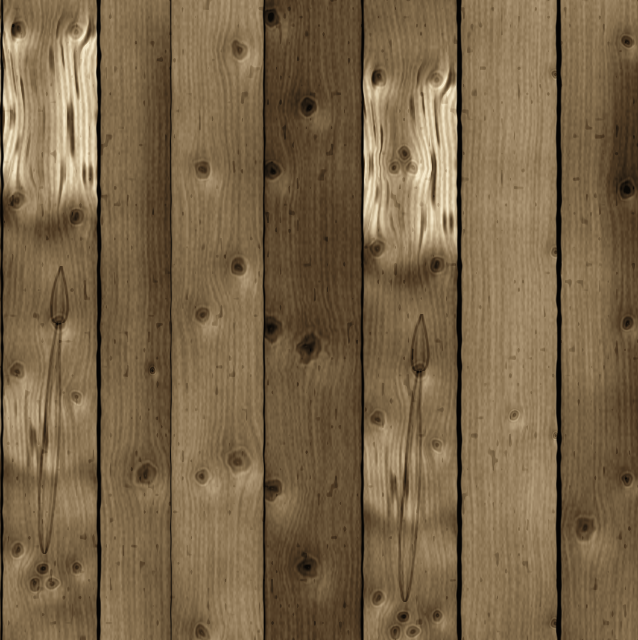
A Shadertoy shader for this texture:

```glsl
// Seven weathered sepia boards standing side by side with dark, uneven gaps.
// Each board has its own tone, columns of knots that push the grain aside,
// and soft shading; boards 0 and 4 share a strongly figured, glossy pattern.

const int BOARDS = 7;
const float EDGE[8] = float[8](0.003, 0.155, 0.268, 0.414, 0.568, 0.720, 0.876, 1.003);
const float GAP_HALF[7] = float[7](0.0018, 0.0028, 0.0006, 0.0012, 0.0018, 0.0034, 0.0034);
const float TONE[7] = float[7](0.48, 0.50, 0.53, 0.36, 0.47, 0.55, 0.49);
const float RIGHT_SHADE[7] = float[7](0.0, 0.14, 0.0, -0.03, 0.0, 0.02, 0.17);

// Knot columns: x across the board, top y, spacing, radius.
const vec4 COLUMN_A[7] = vec4[7](
    vec4(0.17, 0.967, 0.273, 0.010), vec4(0.65, 0.258, 2.0, 0.014),
    vec4(0.73, 0.911, 0.320, 0.013), vec4(0.45, 0.822, 0.360, 0.016),
    vec4(0.17, 0.967, 0.273, 0.010), vec4(0.97, 0.893, 0.285, 0.006),
    vec4(0.33, 0.180, 2.0, 0.018));
const vec4 COLUMN_B[7] = vec4[7](
    vec4(0.77, 0.950, 0.280, 0.009), vec4(0.75, 0.417, 2.0, 0.005),
    vec4(0.34, 0.740, 0.240, 0.010), vec4(0.08, 0.980, 0.250, 0.016),
    vec4(0.77, 0.950, 0.280, 0.009), vec4(0.55, 0.340, 2.0, 0.006),
    vec4(0.85, 0.945, 0.230, 0.010));

const float FIGURE_SHIFT = 0.075;  // drop of the figured pattern on board 4
const float RING_COUNT = 105.0;    // growth lines across the canvas
const vec3 RAMP[7] = vec3[7](
    vec3(0.04, 0.03, 0.02), vec3(0.31, 0.23, 0.14), vec3(0.42, 0.34, 0.23),
    vec3(0.53, 0.44, 0.31), vec3(0.64, 0.55, 0.42), vec3(0.80, 0.72, 0.58),
    vec3(0.96, 0.91, 0.79));

float hash(vec2 p) { return fract(sin(dot(p, vec2(127.1, 311.7))) * 43758.5); }

float noise(vec2 p) {
    vec2 i = floor(p), f = fract(p);
    f = f * f * (3.0 - 2.0 * f);
    return mix(mix(hash(i), hash(i + vec2(1, 0)), f.x),
               mix(hash(i + vec2(0, 1)), hash(i + vec2(1, 1)), f.x), f.y);
}

float fall(float a, float b, float x) { return 1.0 - smoothstep(a, b, x); }

// The red channel serves as the tone; the ramp supplies the sepia hue.
vec3 sepia(float tone) {
    vec3 c = RAMP[0];
    for (int i = 1; i < 7; i++)
        c = mix(c, RAMP[i], clamp((tone - RAMP[i-1].r) / (RAMP[i].r - RAMP[i-1].r), 0.0, 1.0));
    return c;
}

// Dark core and rings, a lit side, and grain bent around the knot.
void addKnot(vec2 p, vec2 centre, float r, inout float grainX, inout float shade) {
    vec2 d = (p - centre) / vec2(r, r * 1.1);
    d += 0.5 * (vec2(noise(p * 90.0), noise(p * 90.0 + 31.0)) - 0.5);
    float q = length(d);
    grainX -= (p.x - centre.x) * 0.75 * exp(-q * q * 0.13);
    shade += 0.15 * exp(-dot(d - vec2(1.0, -1.3), d - vec2(1.0, -1.3)) * 0.35);
    shade -= 0.10 * exp(-dot(d + vec2(0.8, -0.6), d + vec2(0.8, -0.6)) * 0.25);
    shade -= 0.20 * fall(0.3, 1.15, q) + 0.06 * sin(q * 9.0) * fall(0.8, 1.9, q);
}

// Long tapering heartwood loop above and below its own knot.
float heartLoop(vec2 p, float aa) {
    float dy = p.y - 0.495;
    float s = dy > 0.0 ? dy / 0.09 : -dy / 0.36;
    float inside = step(s, 1.0);
    s = min(s, 1.0);
    float w = dy > 0.0 ? 0.026 * sqrt(s) * (1.0 - s) + 0.004 * (1.0 - s)
                       : 0.030 * s * sqrt(1.0 - s) + 0.003 * (1.0 - s);
    float dx = abs(p.x - 0.088 - dy * 0.06 - 0.004 * (noise(vec2(3.0, p.y * 16.0)) - 0.5));
    float outline = fall(0.0005, 0.0012 + 1.5 * aa, abs(dx - w));
    float inner = fall(0.0003, 0.001 + 1.5 * aa, abs(dx - 0.5 * w));
    return inside * (outline + 0.5 * inner);
}

void mainImage(out vec4 fragColor, in vec2 fragCoord) {
    vec2 uv = fragCoord / iResolution.xy;
    float aa = 1.0 / iResolution.y;

    // Board lookup and local coordinates
    int id = 0;
    for (int i = 1; i < BOARDS; i++) id += int(uv.x > EDGE[i]);
    float width = EDGE[id + 1] - EDGE[id];
    bool figured = id % 4 == 0;
    float seed = figured ? 0.0 : float(id) * 17.0;
    vec2 p = vec2(uv.x - EDGE[id], uv.y + (id == 4 ? FIGURE_SHIFT : 0.0));
    float across = p.x / width;

    // Grain drift and broad stains
    float figure = figured ? 1.0 : 0.3;
    float grainX = p.x + 0.022 * figure * (noise(p * vec2(9.0, 11.0) + seed) - 0.5)
                 + 0.012 * (noise(vec2(seed, p.y * 3.0)) - 0.5);
    float shade = 0.15 * (noise(p * vec2(8.0, 4.0) + seed + 5.0) - 0.5)
                + 0.17 * figure * (noise(p * vec2(12.0, 19.0) + seed + 9.0) - 0.5);
    shade -= RIGHT_SHADE[id] * smoothstep(0.4, 0.85, across)
           * smoothstep(0.2, 0.45, uv.y) * fall(0.85, 1.0, uv.y);

    // Two knot columns per board
    for (int k = 0; k < 8; k++) {
        vec4 col = k < 4 ? COLUMN_A[id] : COLUMN_B[id];
        vec2 key = vec2(float(k), seed);
        vec2 c = vec2(col.x * width, col.y - col.z * float(k % 4) + 0.025 * (hash(key) - 0.5));
        addKnot(p, c, col.w * (0.75 + 0.5 * hash(key + 7.0)), grainX, shade);
    }

    // Glossy bands, heart loop and triple knots of the figured boards
    float gloss = 0.0;
    if (figured) {
        float y = p.y + 0.025 * (noise(vec2(p.x * 25.0, 4.0)) - 0.5);
        gloss = smoothstep(0.67, 0.73, y) * fall(0.94, 1.0, y)
              * (0.25 + 0.75 * smoothstep(0.05, 0.3, abs(across - 0.38)));
        gloss += 0.5 * smoothstep(0.27, 0.30, y + 0.03 * across) * fall(0.34, 0.42, y)
               * fall(0.4, 0.9, across);
        shade -= 0.13 * exp(-pow((y - 0.655) / 0.022, 2.0)) + 0.10 * exp(-pow((y - 0.26) / 0.02, 2.0));
        shade -= 0.17 * heartLoop(p, aa);
        addKnot(p, vec2(0.088, 0.495), 0.010, grainX, shade);
        for (int k = 0; k < 3 * (1 + id / 4); k++) {
            float angle = 1.57 + 2.094 * float(k % 3);
            vec2 c = vec2(0.065, 0.095 + 0.725 * float(k / 3));
            addKnot(p, c + 0.016 * vec2(cos(angle), sin(angle)), 0.009, grainX, shade);
        }
    }

    // Growth lines, fibres and pores
    float ring = sin(6.2832 * (grainX * RING_COUNT + 1.5 * noise(vec2(grainX * 30.0, seed))));
    float fibre = noise(vec2(grainX * 280.0, p.y * 9.0 + seed)) - 0.5;
    float pore = noise(uv * vec2(420.0, 190.0)) - 0.5;
    float rib = noise(vec2(grainX * 170.0, p.y * 22.0));
    float tone = TONE[id] + shade + 0.022 * ring + 0.075 * fibre + 0.07 * pore;
    tone += gloss * (0.34 - 0.55 * smoothstep(0.55, 0.95, rib) + 0.05 * ring);
    tone -= 0.12 * smoothstep(0.86, 0.97, noise(uv * vec2(150.0, 75.0)));

    // Worn board edges and gaps
    float edge = min(p.x, width - p.x);
    tone -= 0.10 * exp(-max(edge, 0.0) / 0.005);
    float gap = 0.0;
    for (int i = 0; i < BOARDS; i++) {
        float wobble = 0.0016 * (noise(vec2(float(i) * 9.0, uv.y * 45.0)) - 0.5);
        float h = GAP_HALF[i] * (0.75 + 0.5 * noise(vec2(float(i), uv.y * 70.0)));
        gap = max(gap, fall(h - aa, h + aa, abs(uv.x - EDGE[i] - wobble)));
    }
    fragColor = vec4(mix(sepia(tone), RAMP[0] * 0.5, gap), 1.0);
}
```
